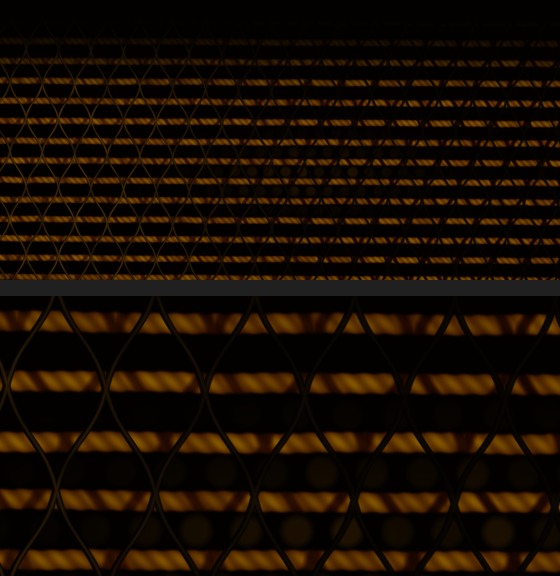
Top: the whole. Bottom: its middle third, enlarged.
Give the GLSL for this pattern, as a Shadertoy shader.

```glsl
// Dim amber rows of twisted rope glowing behind a dark diamond wire mesh.
#define ROW_STEP 0.0706
#define ROPE_RADIUS 0.0125
#define STRAND_STEP 0.024
#define MESH_COLUMNS 8.69
#define MESH_HALF_HEIGHT 0.1225
#define WIRE_RADIUS 0.0042
#define SHADOW_OFFSET vec2(0.012, 0.061)
#define ROPE_LEVEL 0.47
#define WIRE_GLINT vec3(0.25, 0.16, 0.03)
#define GLOW_CENTER vec2(1.12, 0.38)

const float PI = 3.14159265;

float hash(vec2 p) {
    return fract(sin(dot(p, vec2(127.1, 311.7))) * 43758.5453);
}

float noise(vec2 p) {
    vec2 i = floor(p), f = fract(p);
    f = f * f * (3.0 - 2.0 * f);
    return mix(mix(hash(i), hash(i + vec2(1, 0)), f.x),
               mix(hash(i + vec2(0, 1)), hash(i + vec2(1, 1)), f.x), f.y);
}

// Dark red through orange to amber as the level rises
vec3 amber(float level) {
    return vec3(level, 1.02 * pow(max(level, 0.0), 1.6), 0.0);
}

// Mesh axes: columns widen to the right, rows sag to the right
vec2 meshCoord(vec2 p) {
    return vec2(MESH_COLUMNS * p.x - 0.13 * p.x * p.x + 0.198,
                (p.y + 0.035 * p.x - 0.5836) / MESH_HALF_HEIGHT);
}

// Signed distances to the two wire families, which steepen at the joints
vec2 wireOffsets(vec2 p) {
    vec2 m = meshCoord(p);
    float bend = m.y - 0.07 * sin(2.0 * PI * m.y);
    vec2 phase = m.x + vec2(0.5, -0.5) * bend;
    return (fract(phase + 0.5) - 0.5) * 0.106;
}

float wireDistance(vec2 p) {
    vec2 d = abs(wireOffsets(p));
    return min(d.x, d.y);
}

float rowCoord(vec2 p) {
    return (p.y + 0.006 * p.x - 0.011 + 0.007 * sin(PI * p.y)) / ROW_STEP;
}

vec3 ropes(vec2 p, float pixel) {
    float row = rowCoord(p);
    float id = floor(row + 0.5);
    float across = (row - id) * ROW_STEP / ROPE_RADIUS;
    across += 0.25 * (noise(vec2(p.x * 14.0, id * 7.3)) - 0.5);

    // Slanted strands with a scalloped outline
    float turn = p.x / STRAND_STEP + 0.45 * across + hash(vec2(id, 3.0));
    float strand = 0.5 + 0.5 * cos(2.0 * PI * turn);
    float edge = 0.92 + 0.12 * strand;
    float soft = 0.12 + pixel / ROPE_RADIUS;
    float body = 1.0 - smoothstep(edge - soft, edge + soft, abs(across));
    float roundness = sqrt(max(1.0 - 0.8 * across * across, 0.05));
    float wear = 0.82 + 0.3 * noise(vec2(p.x * 30.0, id * 5.1));
    float level = ROPE_LEVEL * roundness * (0.72 + 0.28 * strand) * wear;

    // Blurred shadow of the mesh, deeper to the right
    float shade = 1.0 - smoothstep(0.002, 0.011, wireDistance(p - SHADOW_OFFSET));
    level *= 1.0 - shade * mix(0.45, 0.85, smoothstep(0.2, 1.8, p.x));
    return amber(level) * body;
}

// Faint out-of-focus spots in the dark bands between ropes
vec3 backGlow(vec2 p) {
    vec2 cell = vec2(p.x / 0.06, rowCoord(p));
    cell.x += 0.5 * mod(floor(cell.y), 2.0);
    vec2 local = (fract(cell) - 0.5) * vec2(0.06, ROW_STEP);
    float spot = 1.0 - smoothstep(0.012, 0.024, length(local));
    vec2 q = (p - GLOW_CENTER) / vec2(0.32, 0.11);
    float strength = 0.5 + 0.5 * hash(floor(cell));
    return vec3(0.12, 0.07, 0.005) * spot * strength * exp(-dot(q, q));
}

void mainImage(out vec4 fragColor, in vec2 fragCoord) {
    vec2 p = fragCoord / iResolution.y;
    float pixel = 1.0 / iResolution.y;
    float light = 1.0 - smoothstep(0.6, 0.95, p.y);

    vec3 color = vec3(0.008, 0.003, 0.0) + backGlow(p) + ropes(p, pixel) * light;

    // Dark wires in front, catching light along one side at the left
    float wire = 1.0 - smoothstep(WIRE_RADIUS - pixel, WIRE_RADIUS + pixel, wireDistance(p));
    color = mix(color, vec3(0.012, 0.006, 0.0), 0.95 * wire);
    vec2 ridge = abs(wireOffsets(p) - 0.0008);
    float glint = 1.0 - smoothstep(0.0004, 0.0018 + pixel, min(ridge.x, ridge.y));
    float reach = mix(1.0, 0.08, smoothstep(0.2, 1.2, p.x)) * light;
    float scuff = 0.45 + 0.7 * noise(p * 28.0);
    color += WIRE_GLINT * glint * reach * scuff;

    fragColor = vec4(color, 1.0);
}
```
